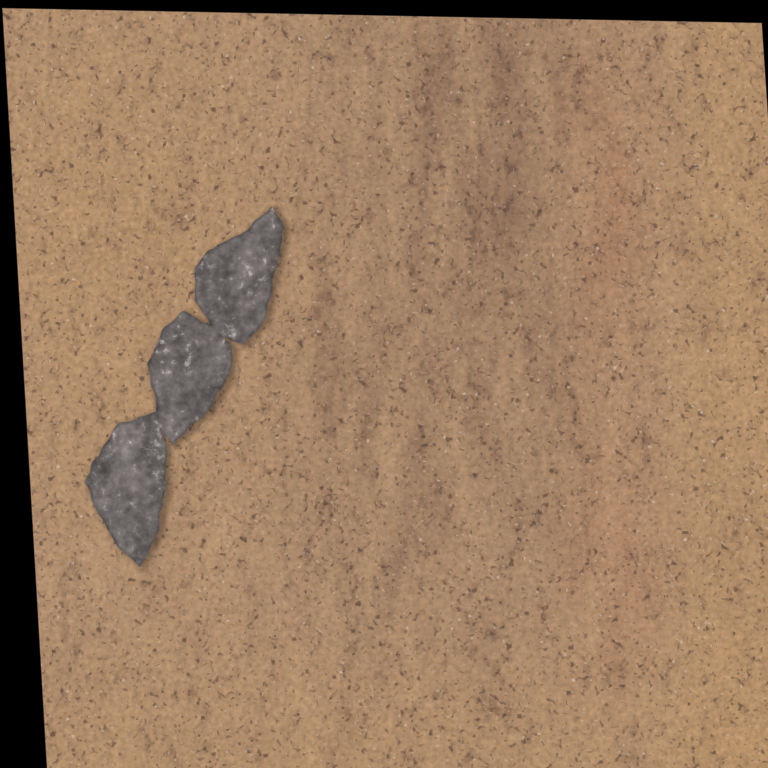
Give the GLSL for this texture, as a Shadertoy shader.

```glsl
// Three grey angular stones in a diagonal chain on a slab of streaked, gritty sandstone.
// The slab is a tilted sheet on black, coloured by soft blobs, fanned gradient noise and
// dense soft grit; the stones are polygon distance fields with noise-faceted surfaces.

const vec3 SAND = vec3(0.682, 0.548, 0.428);
const vec3 UMBER = vec3(0.38, 0.28, 0.24);
const vec3 OCHRE = vec3(0.725, 0.573, 0.40);
const vec3 ROSE = vec3(0.69, 0.49, 0.37);
const vec3 STONE = vec3(0.425, 0.403, 0.397);

vec2 hash2(vec2 p) {
    vec3 q = fract(p.xyx * vec3(0.1031, 0.1030, 0.0973));
    q += dot(q, q.yzx + 33.33);
    return fract((q.xx + q.yz) * q.zy);
}

float gradientNoise(vec2 p) {
    vec2 i = floor(p), f = fract(p);
    vec2 u = f * f * f * (f * (f * 6.0 - 15.0) + 10.0);
    vec2 e = vec2(1.0, 0.0);
    float a = dot(hash2(i) * 2.0 - 1.0, f);
    float b = dot(hash2(i + e) * 2.0 - 1.0, f - e);
    float c = dot(hash2(i + e.yx) * 2.0 - 1.0, f - e.yx);
    float d = dot(hash2(i + 1.0) * 2.0 - 1.0, f - 1.0);
    return mix(mix(a, b, u.x), mix(c, d, u.x), u.y);
}

float fbm(vec2 p) {
    float sum = 0.0, amp = 1.0;
    for (int i = 0; i < 4; i++) {
        sum += amp * gradientNoise(p);
        p = mat2(1.6, 1.2, -1.2, 1.6) * p + 17.3;
        amp *= 0.5;
    }
    return sum;
}

// Soft elliptical spot, 1 at its centre.
float blob(vec2 p, vec2 centre, vec2 radius) {
    vec2 d = (p - centre) / radius;
    return exp(-dot(d, d));
}

// Soft irregular grains: peaks of fine noise above a threshold.
float grains(vec2 p, float frequency, float threshold) {
    vec2 q = mat2(0.8, 0.6, -0.6, 0.8) * p * frequency;
    return smoothstep(threshold, threshold + 0.45, gradientNoise(q));
}

// Signed distance to a closed polygon, negative inside.
float polygon(vec2 p, vec2 v[10]) {
    float d = dot(p - v[0], p - v[0]), side = 1.0;
    for (int i = 0, j = 9; i < 10; j = i, i++) {
        vec2 e = v[j] - v[i], w = p - v[i];
        vec2 b = w - e * clamp(dot(w, e) / dot(e, e), 0.0, 1.0);
        d = min(d, dot(b, b));
        bvec3 c = bvec3(p.y >= v[i].y, p.y < v[j].y, e.x * w.y > e.y * w.x);
        if (all(c) || all(not(c))) side = -side;
    }
    return side * sqrt(d);
}

float stones(vec2 p) {
    vec2 upper[10] = vec2[10](vec2(.354, .729), vec2(.370, .703), vec2(.358, .648), vec2(.345, .586),
        vec2(.319, .553), vec2(.284, .564), vec2(.254, .610), vec2(.256, .652), vec2(.273, .674), vec2(.313, .694));
    vec2 middle[10] = vec2[10](vec2(.238, .593), vec2(.280, .573), vec2(.302, .547), vec2(.298, .512),
        vec2(.273, .469), vec2(.224, .422), vec2(.208, .440), vec2(.203, .479), vec2(.194, .525), vec2(.213, .570));
    vec2 lower[10] = vec2[10](vec2(.202, .462), vec2(.216, .421), vec2(.214, .362), vec2(.206, .310),
        vec2(.182, .263), vec2(.154, .290), vec2(.130, .329), vec2(.112, .372), vec2(.124, .401), vec2(.154, .447));
    return min(polygon(p, upper), min(polygon(p, middle), polygon(p, lower)));
}

vec3 sandstone(vec2 p) {
    // Streaks fan outward below the top edge.
    vec2 q = p;
    q.x += 0.5 * (p.x - 0.57) * p.y * p.y + 0.035 * gradientNoise(p * vec2(6.0, 5.0));
    float streak = fbm(q * vec2(19.0, 5.0) + 4.0);
    float mottling = fbm(p * vec2(27.0, 20.0));
    float patches = fbm(p * vec2(66.0, 48.0) + 9.0);
    float band = blob(p, vec2(0.61, 0.87), vec2(0.17, 0.40)) + 0.5 * blob(p, vec2(0.54, 0.38), vec2(0.22, 0.32));
    float stain = blob(p, vec2(0.655, 0.71), vec2(0.03, 0.06)) + 0.8 * blob(p, vec2(0.64, 0.88), vec2(0.035, 0.10))
        + 0.4 * blob(p, vec2(0.46, 0.58), vec2(0.03, 0.13)) + 0.4 * blob(p, vec2(0.70, 0.53), vec2(0.03, 0.16));
    vec3 col = mix(SAND, OCHRE, 0.35 * blob(p, vec2(0.14, 0.68), vec2(0.22, 0.35)) + 0.4 * smoothstep(0.82, 0.95, p.x)
        + 0.25 * smoothstep(0.25, 0.0, p.y));
    float rose = 0.35 * blob(p, vec2(0.80, 0.28), vec2(0.06, 0.16)) + 0.35 * blob(p, vec2(0.79, 0.73), vec2(0.06, 0.20));
    col = mix(col, ROSE, clamp(rose * (1.0 + 1.2 * streak), 0.0, 1.0));
    // Brown smudges break the streaks into short, ragged pieces.
    float smudge = smoothstep(0.10, 0.75, patches + 0.45 * mottling + 0.25 * streak);
    float dark = 0.17 * band + 0.18 * stain + streak * (0.10 + 0.22 * band + 0.25 * stain) + 0.10 * mottling
        + 0.08 * patches + smudge * (0.20 + 0.12 * band);
    col = mix(col, UMBER, clamp(dark, -0.12, 0.75));
    // Grit is everywhere, denser inside the smudges.
    float clump = 0.14 * mottling + 0.16 * patches;
    col *= 1.0 + 0.12 * gradientNoise(p * 115.0 + 5.0) + 0.10 * gradientNoise(p * 190.0);
    float grit = 0.65 * grains(p, 125.0, 0.17 - clump) + 0.55 * grains(p + 3.7, 185.0, 0.17 - clump);
    col = mix(col, vec3(0.34, 0.265, 0.225), min(grit, 0.65));
    float glints = 0.85 * grains(p + 7.1, 145.0, 0.29 - 0.5 * clump) + 0.5 * grains(p + 11.3, 190.0, 0.24 - 0.5 * clump);
    return mix(col, vec3(0.82, 0.75, 0.68), min(glints, 0.75));
}

vec3 stoneSurface(vec2 p, float depth) {
    // Broad cleaved planes come from ridged noise, pale flecks from fine grain.
    float planes = abs(gradientNoise(p * vec2(15.0, 10.0) + 6.0)) - 0.15;
    float relief = fbm(p * 24.0 + 2.0) - fbm((p + vec2(0.007, -0.005)) * 24.0 + 2.0);
    float grain = fbm(p * 100.0);
    vec3 col = STONE * (1.0 + 0.40 * relief + 0.26 * grain + 0.35 * planes);
    col += 0.20 * smoothstep(0.25, 0.9, grain + 0.7 * fbm(p * vec2(32.0, 18.0)));
    return col * mix(0.82, 1.0, smoothstep(0.0, 0.005, depth));
}

void mainImage(out vec4 fragColor, in vec2 fragCoord) {
    vec2 p = fragCoord / iResolution.xy;
    float pixel = 1.0 / min(iResolution.x, iResolution.y);
    vec3 col = sandstone(p);

    // Narrow contact shadow, then the stones with chipped outlines.
    float shadow = smoothstep(0.011, -0.003, stones(p - vec2(0.004, -0.002)));
    col *= 1.0 - 0.30 * shadow;
    float d = stones(p) - 0.001 + 0.005 * gradientNoise(p * 55.0);
    col = mix(col, stoneSurface(p, -d), smoothstep(pixel, -pixel, d));

    // Tilted slab edges on black.
    float left = p.x - mix(0.061, 0.003, p.y / 0.987);
    float top = 0.9896 - 0.0196 * p.x - p.y;
    float right = 0.992 + 0.067 * (0.970 - p.y) - p.x;
    col *= smoothstep(-pixel, pixel, min(left, min(top, right)));
    fragColor = vec4(col, 1.0);
}
```
